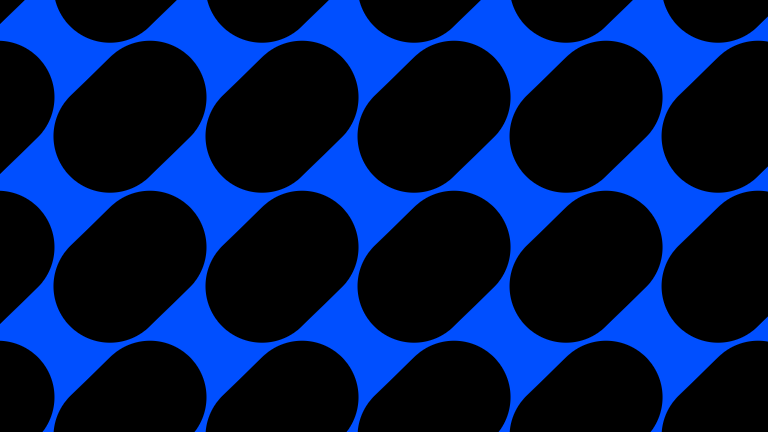
Give the GLSL for this pattern, as a WebGL 2 fragment shader.

```glsl
#version 300 es
precision highp float;
// Grid of slanted black capsules, nearly touching, on a vivid blue ground.

// Lengths are fractions of the canvas height.
#define PERIOD vec2(0.3519, 0.3472)
#define CAPSULE_CENTER vec2(0.3009, 0.7298)
#define HALF_AXIS vec2(0.0463, 0.0451)
#define RADIUS 0.1308
#define GROUND_BLUE vec3(0.0, 0.31, 1.0)
#define CAPSULE_BLACK vec3(0.0)

uniform vec2 u_resolution;
out vec4 fragColor;

// Signed distance to a capsule around the segment from -halfAxis to halfAxis.
float capsuleDistance(vec2 p, vec2 halfAxis, float radius) {
  float along = clamp(dot(p, halfAxis) / dot(halfAxis, halfAxis), -1.0, 1.0);
  return length(p - halfAxis * along) - radius;
}

// Capsules reach slightly past their cells, so neighbours are included.
float patternDistance(vec2 p) {
  vec2 local = (fract((p - CAPSULE_CENTER) / PERIOD + 0.5) - 0.5) * PERIOD;
  float nearest = 1e3;
  for (int y = -1; y <= 1; y++) {
    for (int x = -1; x <= 1; x++) {
      vec2 offset = vec2(x, y) * PERIOD;
      nearest = min(nearest, capsuleDistance(local - offset, HALF_AXIS, RADIUS));
    }
  }
  return nearest;
}

void main() {
  vec2 p = gl_FragCoord.xy / u_resolution.y;

  // Blend over one pixel at the capsule edge.
  float ground = clamp(patternDistance(p) * u_resolution.y + 0.5, 0.0, 1.0);
  fragColor = vec4(mix(CAPSULE_BLACK, GROUND_BLUE, ground), 1.0);
}
```
